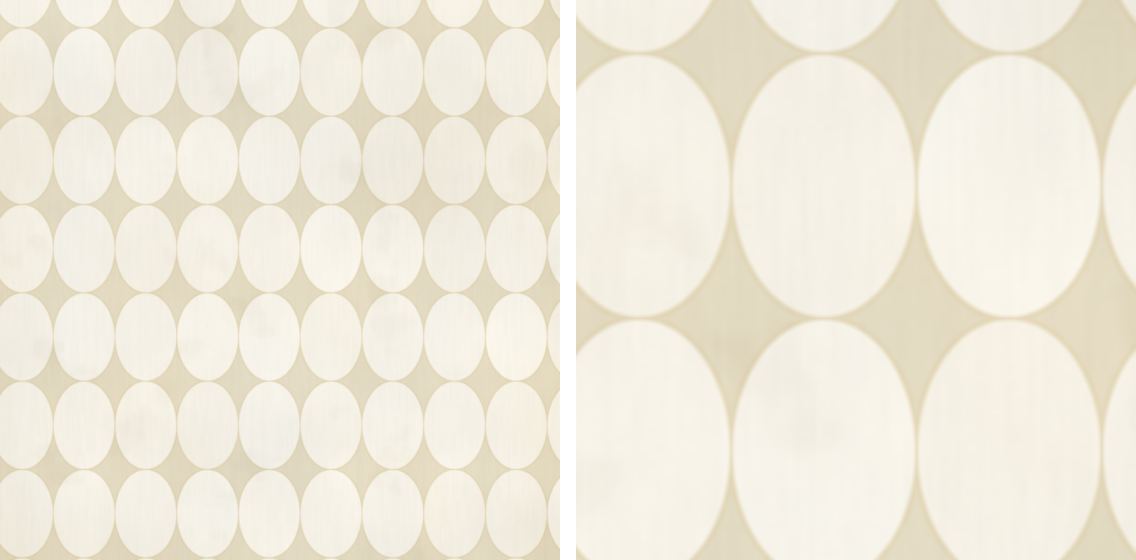
Left, the full canvas; right, a detail of the centre.
Reproduce this pattern procedurally as a three.js fragment shader.

```glsl
// Rows of touching cream ovals on a tan ground, softly mottled like worn cloth.
varying vec2 vUv;

#define REPEATS vec2(9.07, 6.34)
#define OFFSET vec2(0.862, 0.025)
#define OVAL_RADIUS 0.495
#define EDGE_SOFTNESS 0.0022
#define RIM_WIDTH 0.005
#define CREAM vec3(0.956, 0.939, 0.896)
#define TAN vec3(0.882, 0.848, 0.752)
#define RIM_TAN vec3(0.872, 0.822, 0.690)
#define WARM_TINT vec3(0.002, -0.010, -0.030)
#define MOTTLE 0.055
#define OVAL_VARIATION 0.014
#define THREAD 0.012

float hash(vec2 p) {
  return fract(sin(dot(p, vec2(127.1, 311.7))) * 43758.5453);
}

float noise(vec2 p) {
  vec2 i = floor(p);
  vec2 f = fract(p);
  f = f * f * (3.0 - 2.0 * f);
  float low = mix(hash(i), hash(i + vec2(1.0, 0.0)), f.x);
  float high = mix(hash(i + vec2(0.0, 1.0)), hash(i + vec2(1.0, 1.0)), f.x);
  return mix(low, high, f.y);
}

float fbm(vec2 p) {
  float sum = 0.0;
  float weight = 0.5;
  for (int i = 0; i < 4; i++) {
    sum += weight * noise(p);
    p = p * 2.03 + vec2(17.3, 9.1);
    weight *= 0.5;
  }
  return sum / 0.9375;
}

// Approximate signed distance to an ellipse centred on the origin.
float ellipseDistance(vec2 p, vec2 radii) {
  float scaled = length(p / radii);
  float slope = length(p / (radii * radii));
  return scaled * (scaled - 1.0) / max(slope, 0.001);
}

void main() {
  // Grid of ovals, measured in canvas units
  vec2 grid = vUv * REPEATS - OFFSET;
  vec2 cell = floor(grid);
  vec2 local = (fract(grid) - 0.5) / REPEATS;
  float d = ellipseDistance(local, OVAL_RADIUS / REPEATS);
  float oval = 1.0 - smoothstep(-EDGE_SOFTNESS, EDGE_SOFTNESS, d);

  // Ground with a yellower rim around each oval
  float rim = 1.0 - smoothstep(0.0, RIM_WIDTH, d);
  vec3 ground = mix(TAN, RIM_TAN, rim);

  // Small tone and warmth shifts between ovals
  float tone = hash(cell + 3.7) - 0.5;
  float warmth = hash(cell + 41.2) - 0.5;
  vec3 cream = CREAM + tone * OVAL_VARIATION + warmth * WARM_TINT * 0.6;
  vec3 color = mix(ground, cream, oval);

  // Broad blotches, fainter stains and warm patches
  float blotch = fbm(vUv * 6.0 + 4.0) - 0.5;
  float stain = smoothstep(0.62, 0.82, fbm(vUv * 13.0 + 31.0));
  float warmPatch = fbm(vUv * 4.0 + 57.0) - 0.5;
  color += blotch * MOTTLE + warmPatch * WARM_TINT * 1.4;
  color -= stain * vec3(0.016, 0.018, 0.022);

  // Fine upright threads and faint grain
  float thread = noise(vUv * vec2(230.0, 24.0)) - 0.5;
  float grain = noise(vUv * 190.0 + 11.0) - 0.5;
  color += thread * THREAD + grain * THREAD * 0.4;

  // Slight warm fade toward the left and right margins
  float margin = smoothstep(0.38, 0.5, abs(vUv.x - 0.5));
  color += margin * WARM_TINT * 0.35;

  gl_FragColor = vec4(clamp(color, 0.0, 1.0), 1.0);
}
```
